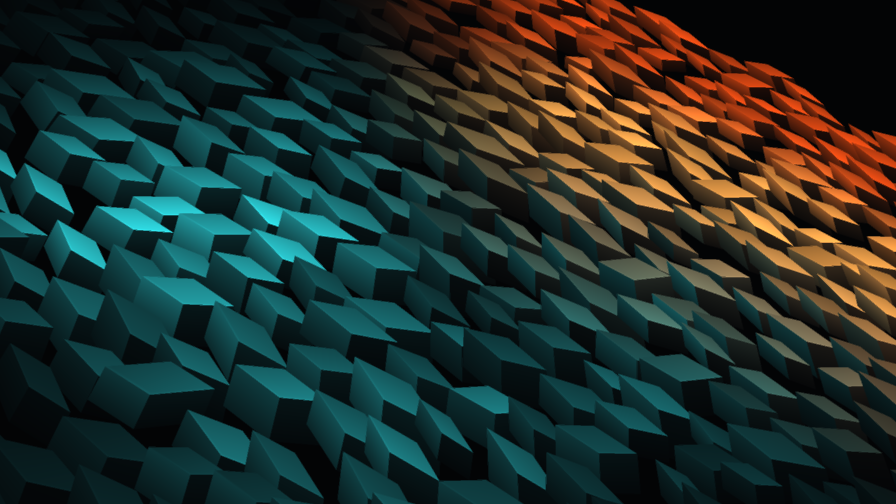
Write a Shadertoy shader that draws this background.

```glsl
#define BLOCK_SIZE 0.185
#define ROW_TILT 0.47
#define ROW_PITCH 0.74
#define PERSPECTIVE vec2(0.15, 0.36)
#define JITTER 0.55
#define TWIST 0.75
#define SAMPLES 3
#define SOFTNESS 1.7

const vec3 TEAL  = vec3(0.13, 0.64, 0.66);
const vec3 EMBER = vec3(0.92, 0.29, 0.06);
const vec3 GOLD  = vec3(1.02, 0.68, 0.30);
const vec3 TAN   = vec3(0.66, 0.44, 0.27);
const vec3 NIGHT = vec3(0.012, 0.014, 0.020);

vec3 hash32(vec2 p) {
    vec3 q = fract(p.xyx * vec3(0.1031, 0.1030, 0.0973));
    q += dot(q, q.yxz + 33.33);
    return fract((q.xxy + q.yzz) * q.zyx);
}

float cross2(vec2 a, vec2 b) { return a.x * b.y - a.y * b.x; }

// Coordinates of d in the parallelogram spanned by e and f
vec2 spanCoords(vec2 d, vec2 e, vec2 f) {
    return vec2(cross2(d, f), cross2(e, d)) / cross2(e, f);
}

bool inUnit(vec2 st) {
    return all(greaterThanEqual(st, vec2(0.0))) && all(lessThanEqual(st, vec2(1.0)));
}

// Soft elliptical pool of light
float glow(vec2 p, vec2 centre, vec2 radius) {
    vec2 q = (p - centre) / radius;
    return exp(-dot(q, q));
}

// Distance below the curved crest of the slope
float crestDepth(vec2 p) {
    float x = p.x - 1.23;
    return 1.0 - 0.40 * x - 0.21 * x * x - p.y;
}

// Facets: 0 top, 1 left side, 2 shaded front
vec3 shadeFacet(int facet, vec2 st, vec2 p, vec3 rnd) {
    float depth = crestDepth(p);
    float cool = 0.08 + 1.15 * glow(p, vec2(0.42, 0.55), vec2(0.42, 0.25))
               + 0.55 * glow(p, vec2(0.03, 0.60), vec2(0.25, 0.14))
               + 0.68 * glow(p, vec2(0.70, 0.10), vec2(0.42, 0.22))
               + 0.62 * glow(p, vec2(1.40, 0.42), vec2(0.42, 0.36));
    cool *= 1.0 - 0.95 * smoothstep(0.30, 0.02, depth);
    float warm = smoothstep(0.64, 1.20, p.x) * (1.0 - smoothstep(0.30, 0.80, depth));
    float heat = depth - 0.12 * smoothstep(1.15, 0.75, p.x);
    vec3 warmHue = mix(EMBER, GOLD, smoothstep(0.10, 0.25, heat));
    warmHue = mix(warmHue, TAN, smoothstep(0.30, 0.52, depth));

    vec3 coolLight = TEAL * cool;
    float tone = mix(mix(0.55, 1.15, rnd.x), mix(0.75, 1.1, rnd.x), warm);
    vec3 col;
    if (facet == 0) {
        col = mix(coolLight, warmHue, warm) * tone * mix(1.05, 0.8, st.x);
        col *= 1.0 + 0.12 * smoothstep(0.08, 0.0, min(st.x, st.y));
    } else if (facet == 1) {
        float lit = warm * smoothstep(0.55, 0.15, depth);
        vec3 side = mix(coolLight * 0.62, mix(warmHue, EMBER, 0.25) * 0.66, lit);
        col = side * mix(0.55, 1.15, rnd.y) * mix(1.0, 0.45, st.y);
    } else {
        vec3 front = coolLight * 0.17 + mix(warmHue, EMBER, 0.5) * warm * 0.20;
        col = front * mix(0.5, 1.2, rnd.z) * mix(1.0, 0.3, st.y);
    }
    return NIGHT + col;
}

// Overlapping blocks, painted from the back row to the front row
vec3 slope(vec2 p) {
    vec2 ground = p / (1.0 - dot(PERSPECTIVE, p));
    float ct = cos(ROW_TILT), sn = sin(ROW_TILT);
    mat2 rows = mat2(ct, -sn, sn, ct);
    vec2 pitch = BLOCK_SIZE * vec2(0.92, ROW_PITCH);
    vec2 base = floor(ground * rows / pitch);

    int facet = -1;
    vec2 facetCoords = vec2(0.0), blockPos = vec2(0.0);
    vec3 blockRnd = vec3(0.0);
    for (int j = 2; j >= -2; j--)
    for (int i = -2; i <= 2; i++) {
        vec2 id = base + vec2(i, j);
        vec3 place = hash32(id + 71.0);
        vec3 shape = hash32(id + 137.0);
        vec2 cell = id + 0.5 + JITTER * (place.xy - 0.5);
        cell.x += 0.5 * mod(id.y, 2.0) - 0.25;
        vec2 centre = rows * (cell * pitch);
        vec2 pos = centre / (1.0 + dot(PERSPECTIVE, centre));
        if (crestDepth(pos) < 0.005) continue;

        // Three edges meeting at the near corner
        float turn = TWIST * (place.z - 0.5);
        mat2 spin = mat2(cos(turn), sin(turn), -sin(turn), cos(turn));
        float size = mix(0.82, 1.2, shape.x);
        vec2 a = spin * vec2(-0.38, 0.48) * size;
        vec2 b = spin * vec2(mix(0.50, 0.82, shape.y), -0.15) * size;
        vec2 c = vec2(-0.24, -mix(0.42, 0.68, shape.z)) * size;
        vec2 d = (ground - centre) / BLOCK_SIZE + 0.5 * (a + b + c);

        vec2 top = spanCoords(d, a, b);
        vec2 left = spanCoords(d, a, c);
        vec2 front = spanCoords(d, b, c);
        int hit = inUnit(top) ? 0 : inUnit(left) ? 1 : inUnit(front) ? 2 : -1;
        if (hit < 0) continue;
        facet = hit;
        facetCoords = hit == 0 ? top : hit == 1 ? left : front;
        blockPos = pos;
        blockRnd = hash32(id + 211.0);
    }
    if (facet < 0) return NIGHT;
    return shadeFacet(facet, facetCoords, mix(blockPos, p, 0.4), blockRnd);
}

void mainImage(out vec4 fragColor, in vec2 fragCoord) {
    vec3 sum = vec3(0.0);
    for (int k = 0; k < SAMPLES * SAMPLES; k++) {
        vec2 offset = (vec2(k % SAMPLES, k / SAMPLES) + 0.5) / float(SAMPLES) - 0.5;
        sum += slope((fragCoord + SOFTNESS * offset) / iResolution.y);
    }
    fragColor = vec4(sum / float(SAMPLES * SAMPLES), 1.0);
}
```
